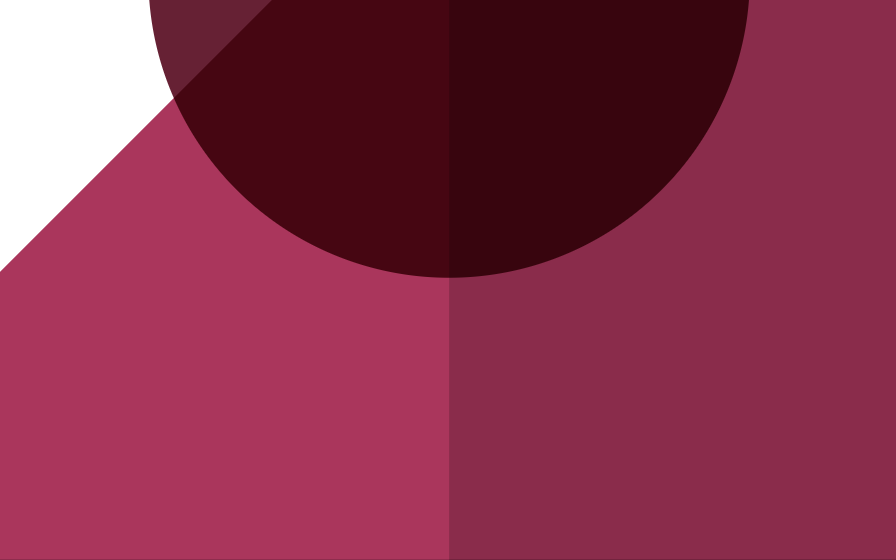
Reproduce this background procedurally as a Shadertoy shader.

```glsl
#define FOLD_X 0.802
#define FOLD_SHADE 0.81
#define DISC_CENTER vec2(0.802, 1.041)
#define DISC_RADIUS 0.537
#define CORNER_OFFSET 0.5146
#define BASE_EDGE 0.0015
#define ROSE vec3(0.668, 0.212, 0.361)
#define WINE vec3(0.273, 0.024, 0.070)
#define PLUM vec3(0.400, 0.130, 0.204)

// Coverage of a shape from its signed distance, negative inside
float coverage(float dist, float pixel) {
    return clamp(0.5 - dist / pixel, 0.0, 1.0);
}

void mainImage(out vec4 fragColor, in vec2 fragCoord) {
    float pixel = 1.0 / iResolution.y;
    vec2 p = fragCoord * pixel;

    // Masks: folded right half, cut corner, hanging disc
    float fold = coverage(FOLD_X - p.x, pixel);
    float corner = coverage((CORNER_OFFSET + p.x - p.y) * inversesqrt(2.0), pixel);
    float disc = coverage(length(p - DISC_CENTER) - DISC_RADIUS, pixel);

    // The disc tints both the paper and the exposed corner
    float shade = mix(1.0, FOLD_SHADE, fold);
    vec3 paper = mix(ROSE * shade, vec3(1.0), corner);
    vec3 tinted = mix(WINE * shade, PLUM, corner);
    vec3 color = mix(paper, tinted, disc);

    // Faint dark rim along the base
    color *= 1.0 - 0.2 * coverage(p.y - BASE_EDGE, pixel);

    fragColor = vec4(color, 1.0);
}
```
